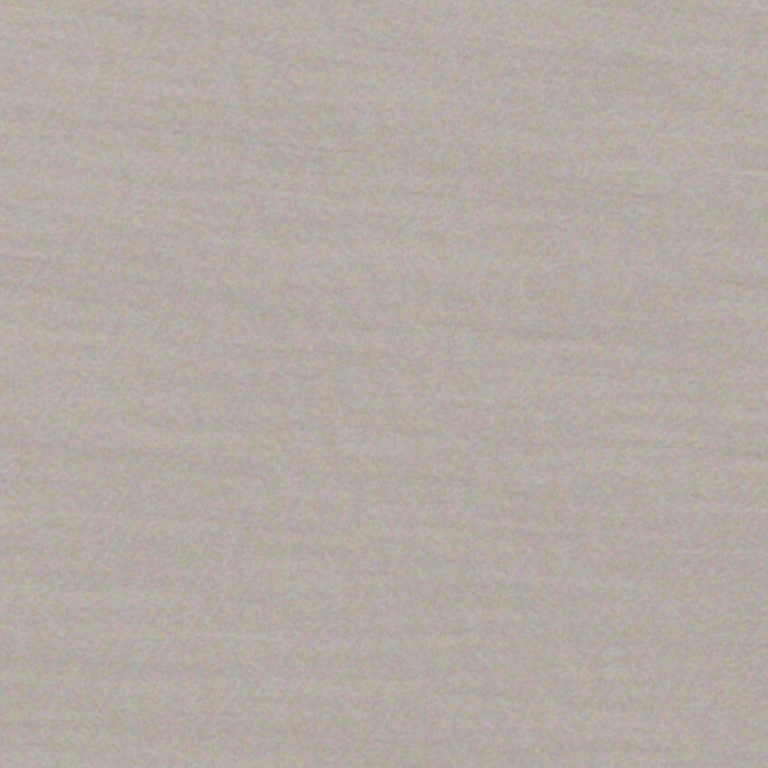
A Shadertoy shader for this texture:

```glsl
float hash(vec2 p) {
    return fract(sin(dot(p, vec2(127.1, 311.7))) * 43758.5453);
}

// Smooth value noise, centred on zero
float noise(vec2 p) {
    vec2 i = floor(p), f = fract(p);
    f = f * f * (3.0 - 2.0 * f);
    float low = mix(hash(i), hash(i + vec2(1, 0)), f.x);
    float high = mix(hash(i + vec2(0, 1)), hash(i + vec2(1, 1)), f.x);
    return mix(low, high, f.y) - 0.5;
}

// Two turned octaves, so that the lattice does not show
float grain(vec2 p) {
    p = mat2(0.88, 0.48, -0.48, 0.88) * p;
    return noise(p) + 0.8 * noise(mat2(0.8, 0.6, -0.6, 0.8) * p * 1.7 + 31.0);
}

// Brushed strokes: long along x, thin along y, finer ones stronger
float brushing(vec2 p) {
    float sum = 0.0, weight = 0.009;
    vec2 scale = vec2(2.5, 22.0);
    for (int i = 0; i < 4; i++) {
        float shift = float(i) * 17.3;
        sum += weight * noise(p * scale + shift);
        scale *= vec2(1.6, 1.9);
        weight *= 1.25;
    }
    return sum;
}

// Sparse, sharper scratches, light or dark
float scratches(vec2 p) {
    float n = noise(p * vec2(6.0, 110.0) + 71.0);
    float patches = smoothstep(-0.05, 0.3, noise(p * vec2(5.0, 22.0) + 9.0));
    return patches * sign(n) * smoothstep(0.18, 0.48, abs(n));
}

void mainImage(out vec4 fragColor, in vec2 fragCoord) {
    vec2 uv = fragCoord / iResolution.xy;

    // Strokes fall to the right, more steeply towards the top
    vec2 stroke = vec2(uv.x, uv.y + uv.x * (0.05 + 0.08 * uv.y));
    stroke.y += 0.006 * noise(uv * vec2(3.0, 4.0));

    // Metal with a faint falloff to the lower right
    vec3 color = vec3(0.706, 0.674, 0.648);
    color += 0.012 * (uv.y - 0.5) - 0.006 * (uv.x - 0.5);
    color += brushing(stroke) + 0.016 * scratches(stroke);

    // Soft colour speckle: green to pink, then yellow to blue
    float greenPink = grain(uv * 140.0) + 0.15 * noise(uv * 45.0 + 5.0);
    float yellowBlue = grain(uv * 130.0 + 203.0) + 0.15 * noise(uv * 50.0 + 57.0);
    color += greenPink * vec3(-0.034, 0.027, -0.016);
    color += yellowBlue * vec3(-0.012, -0.004, 0.056);

    // Fine brightness grain
    color += 0.042 * grain(uv * 220.0 + 411.0);

    fragColor = vec4(color, 1.0);
}
```
